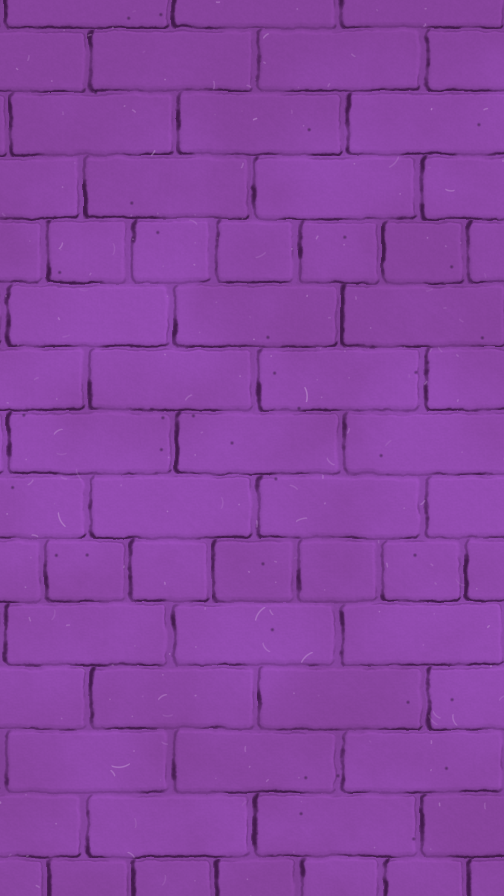
Write a Shadertoy shader that draws this texture.

```glsl
// Painted purple brick wall: stretcher courses, every fifth one of headers, with dark cracks and scuffs.

float hash(vec2 p) {
    return fract(sin(dot(p, vec2(127.1, 311.7))) * 43758.5453);
}

float noise(vec2 p) {
    vec2 i = floor(p), f = fract(p);
    f = f * f * (3.0 - 2.0 * f);
    return mix(mix(hash(i), hash(i + vec2(1, 0)), f.x),
               mix(hash(i + vec2(0, 1)), hash(i + vec2(1, 1)), f.x), f.y);
}

float fbm(vec2 p) {
    float sum = 0.0, amp = 0.5;
    for (int i = 0; i < 4; i++) {
        sum += amp * noise(p);
        p = mat2(1.6, 1.2, -1.2, 1.6) * p + 17.3;
        amp *= 0.5;
    }
    return sum;
}

// Returns distance to the brick edge, how far it faces down, how far it faces left, and a brick id.
vec4 brick(vec2 p) {
    p += 0.009 * (vec2(fbm(p * 30.0), fbm(p * 30.0 + 40.0)) - 0.47);
    p.y += 0.005 * (noise(p * vec2(5.0, 8.0)) - 0.5);
    float course = p.y / 0.1266 + 0.557;
    float row = floor(course);
    float inGroup = mod(row, 5.0);
    bool header = inGroup > 3.5;
    vec2 size = vec2(header ? 1.0 / 6.0 : 1.0 / 3.0, 0.1266);
    float shift = header ? 0.54 : 0.04 + 0.47 * mod(inGroup, 2.0);
    shift += 0.05 * (hash(vec2(row, 3.0)) - 0.5);
    float along = p.x / size.x - shift;
    float id = hash(vec2(floor(along), row));
    vec2 q = (vec2(fract(along), fract(course)) - 0.5) * size;
    q.y += q.x * 0.018 * (id - 0.5);
    vec2 core = size * 0.5 - vec2(0.0075 + 0.004 * id, 0.0058) - 0.008;
    vec2 a = abs(q) - core;
    float d = length(max(a, 0.0)) + min(max(a.x, a.y), 0.0) - 0.008;
    float down = smoothstep(0.0, 0.008, q.y - core.y);
    float left = smoothstep(0.0, 0.008, -q.x - core.x);
    return vec4(d, down, left, id);
}

float wallHeight(vec2 p) {
    return smoothstep(0.005, -0.006, brick(p).x) + 0.3 * fbm(p * 85.0) + 0.3 * fbm(p * 16.0);
}

// Pale hairlines and chips, one candidate per grid cell.
float scuffs(vec2 p, float cells, float px) {
    vec2 cell = floor(p * cells);
    vec2 q = fract(p * cells) - 0.25 - 0.5 * vec2(hash(cell), hash(cell + 7.0));
    float angle = 6.2832 * hash(cell + 13.0);
    q = mat2(cos(angle), -sin(angle), sin(angle), cos(angle)) * q;
    q.y += 1.2 * q.x * q.x;
    float reach = 0.2 * pow(hash(cell + 23.0), 4.0);
    q.x -= clamp(q.x, -reach, reach);
    float d = length(q) / cells;
    return smoothstep(0.001 + px, 0.0, d) * step(0.74, hash(cell + 31.0)) * (0.25 + 0.75 * hash(cell + 41.0));
}

void mainImage(out vec4 fragColor, in vec2 fragCoord) {
    // Canvas widths, measured down from the top edge
    float px = 1.0 / iResolution.x;
    vec2 p = vec2(fragCoord.x, iResolution.y - fragCoord.y) * px;
    vec4 b = brick(p);
    float d = b.x;

    // Paint, brightest around the middle of the wall and duller at its ends
    float middle = 1.0 - abs(p.y - 0.95) / 0.95;
    float tone = 0.1 + 0.65 * middle + 1.1 * (fbm(p * 6.0) - 0.47) + 0.3 * (b.w - 0.5);
    vec3 color = mix(vec3(0.522, 0.262, 0.608), vec3(0.572, 0.296, 0.69), smoothstep(0.0, 0.9, tone));
    color *= 1.0 - 0.06 * smoothstep(-0.003, 0.004, d);

    // Relief lit from the upper right
    float h = wallHeight(p), e = 0.0022;
    vec2 slope = vec2(wallHeight(p + vec2(e, 0)), wallHeight(p + vec2(0, e))) - h;
    color *= 1.0 + 0.26 * clamp(dot(slope, vec2(-0.5, 0.8)), -0.5, 0.3);

    // Broken cracks under and to the left of each brick
    float wear = smoothstep(0.33, 0.62, fbm(p * vec2(17.0, 26.0) + 5.0));
    float ragged = 0.004 * (fbm(p * 110.0) - 0.47);
    float under = smoothstep(0.0024 + px, 0.0, abs(d - 0.0032 + ragged)) * b.y;
    float gap = 0.0025 + 0.0035 * wear;
    float beside = smoothstep(gap + px, gap * 0.2, abs(d - 0.004 + ragged)) * b.z;
    float crack = max(under * (0.2 + 0.75 * wear), beside * (0.3 + 0.55 * wear));
    float rim = 0.25 * smoothstep(0.0015 + px, 0.0, abs(d - 0.001 + ragged)) * wear;
    color = mix(color, vec3(0.22, 0.08, 0.25), clamp(max(crack, rim), 0.0, 0.85));

    // Sparse round pits, fine grain and pale scuffs
    vec2 cell = floor(p * 14.0);
    vec2 offset = fract(p * 14.0) - 0.3 - 0.4 * vec2(hash(cell + 3.0), hash(cell + 51.0));
    float pit = smoothstep(0.05 + 14.0 * px, 0.0, length(offset)) * step(0.9, hash(cell + 61.0));
    color *= 1.0 - 0.35 * pit;
    color *= 0.985 + 0.03 * noise(p * 330.0);
    float pale = max(scuffs(p, 11.0, px), scuffs(p + 3.7, 19.0, px) * 0.8);
    color = mix(color, vec3(0.78, 0.63, 0.84), 0.5 * pale);

    fragColor = vec4(color, 1.0);
}
```
